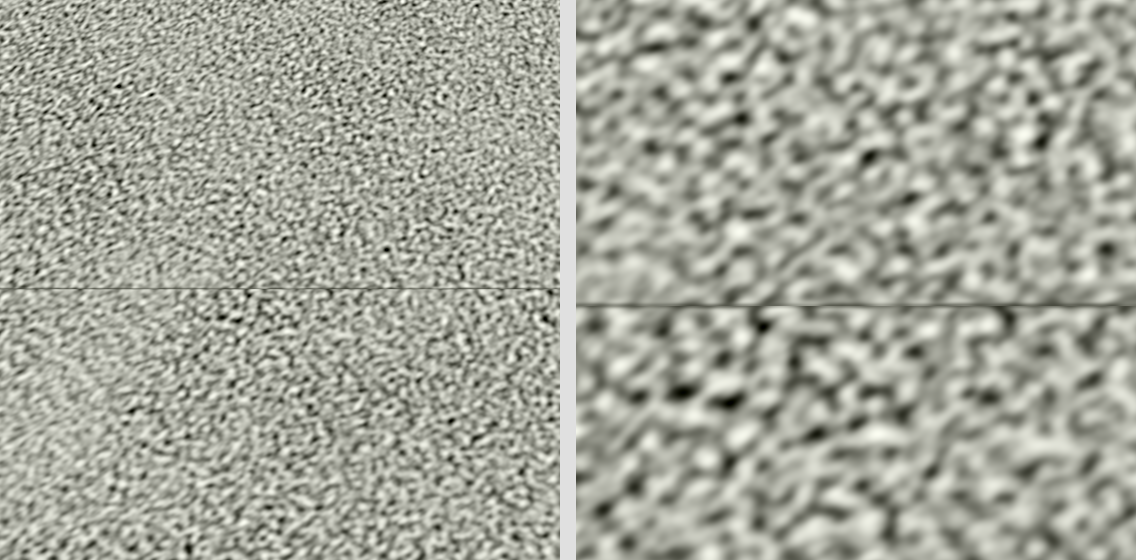
Left, the full canvas; right, a detail of the centre.
Reproduce this texture procedurally as a Shadertoy shader.

```glsl
const float TAU = 6.28318;
const float SEAM_HEIGHT = 0.4847;
const float SEAM_WIDTH = 0.0017;
const float GRAIN_TILT = 0.47;
const vec2 GRAIN_FREQUENCY = vec2(53.0, 74.0);
const vec3 STONE_TINT = vec3(0.0, 0.007, -0.037);

vec2 rotate(vec2 p, float angle) {
    float c = cos(angle), s = sin(angle);
    return vec2(c * p.x + s * p.y, c * p.y - s * p.x);
}

// Random unit gradient of a lattice corner
vec2 cornerGradient(vec2 cell) {
    uvec2 k = uvec2(ivec2(cell)) * 1664525u + 1013904223u;
    k.x += k.y * 1664525u;
    k.y += k.x * 1664525u;
    k ^= k >> 16u;
    k.x += k.y * 1664525u;
    k.x ^= k.x >> 16u;
    float angle = TAU * float(k.x & 65535u) / 65536.0;
    return vec2(cos(angle), sin(angle));
}

float cornerValue(vec2 cell, vec2 local, vec2 corner) {
    return dot(cornerGradient(cell + corner), local - corner);
}

float gradientNoise(vec2 p) {
    vec2 cell = floor(p), f = fract(p);
    vec2 blend = f * f * f * (f * (f * 6.0 - 15.0) + 10.0);
    float low = mix(cornerValue(cell, f, vec2(0, 0)), cornerValue(cell, f, vec2(1, 0)), blend.x);
    float high = mix(cornerValue(cell, f, vec2(0, 1)), cornerValue(cell, f, vec2(1, 1)), blend.x);
    return mix(low, high, blend.y);
}

// Receding ground: features shrink towards the top
vec2 groundPlane(vec2 uv, float recession) {
    float depth = 1.0 - recession * uv.y;
    return vec2((uv.x - 0.5) / depth, -log(depth) / recession);
}

// Slanted, elongated grains from overlapping rotated lattices
float grain(vec2 p, float tilt, vec2 frequency) {
    vec2 q = rotate(p, tilt) * frequency;
    float sum = 0.0;
    for (int i = 0; i < 3; i++) {
        float layer = float(i);
        sum += gradientNoise(rotate(q, 0.6 + 1.15 * layer) + 37.3 * layer);
    }
    return sum * 0.62;
}

// Broad slanted stains
float stains(vec2 p, float tilt) {
    vec2 q = rotate(p, tilt) * vec2(3.0, 6.0);
    return gradientNoise(q + 11.7) + 0.6 * gradientNoise(q * 2.3 + 5.1);
}

// Soft round patch, 1 in its middle
float patchMask(vec2 uv, vec2 center, vec2 radius) {
    vec2 d = (uv - center) / radius;
    return exp(-dot(d, d));
}

// Thin joint with an uneven edge
float seamMask(vec2 uv, float height, float width) {
    float wobble = 0.0006 * gradientNoise(vec2(uv.x * 45.0, 3.5));
    float d = (uv.y - height + wobble) / width;
    return exp(-d * d) * (0.7 + 0.4 * gradientNoise(vec2(uv.x * 28.0, 8.3)));
}

void mainImage(out vec4 fragColor, in vec2 fragCoord) {
    vec2 uv = fragCoord / iResolution.xy;
    vec2 ground = groundPlane(uv, 0.45);
    ground += 0.004 * vec2(gradientNoise(ground * 13.0), gradientNoise(ground * 13.0 + 40.0));

    // The slab below the joint carries a shifted pattern
    float lowerSlab = 1.0 - step(SEAM_HEIGHT, uv.y);
    float relief = grain(ground + lowerSlab * vec2(2.37, 1.61), GRAIN_TILT, GRAIN_FREQUENCY);

    float wornPatch = patchMask(uv, vec2(0.08, 0.25), vec2(0.22, 0.2));
    float stain = stains(ground, GRAIN_TILT);
    float contrast = 0.57 * (1.0 - 0.3 * wornPatch) * (1.0 - 0.35 * stain);
    float tone = 0.655 + 0.06 * stain + 0.05 * wornPatch;
    tone -= 0.03 * patchMask(uv, vec2(0.68, 0.24), vec2(0.22, 0.17));

    // Hollows run deeper than the highlights rise
    float shade = tone + contrast * (relief - 0.35 * relief * relief);
    shade = mix(shade, 0.34 + 0.2 * relief, clamp(seamMask(uv, SEAM_HEIGHT, SEAM_WIDTH), 0.0, 1.0));

    fragColor = vec4(clamp(vec3(shade) + STONE_TINT, 0.0, 1.0), 1.0);
}
```
